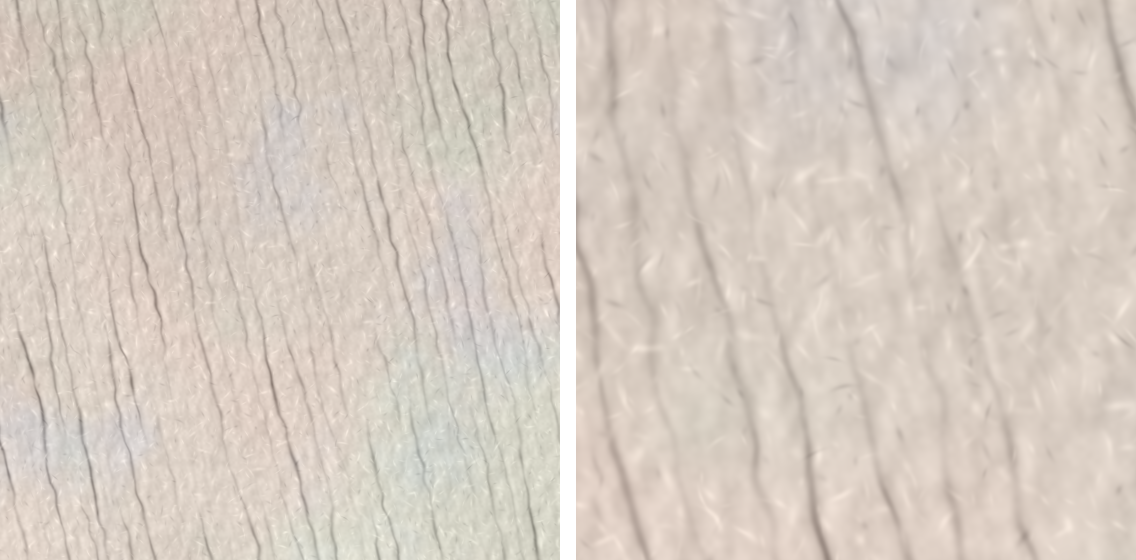
Left, the full canvas; right, a detail of the centre.
Reproduce this texture procedurally as a WebGL 2 fragment shader.

```glsl
#version 300 es
precision highp float;

uniform vec2 u_resolution;
out vec4 outColor;

float hash(vec2 p) {
    return fract(sin(dot(p, vec2(127.1, 311.7))) * 43758.5453);
}

float noise(vec2 p) {
    vec2 i = floor(p), f = fract(p);
    f = f * f * (3.0 - 2.0 * f);
    return mix(mix(hash(i), hash(i + vec2(1, 0)), f.x),
               mix(hash(i + vec2(0, 1)), hash(i + vec2(1, 1)), f.x), f.y);
}

float fbm(vec2 p) {
    float sum = 0.0, amp = 0.53;
    for (int i = 0; i < 4; i++) {
        sum += amp * noise(p);
        p = mat2(1.6, 1.2, -1.2, 1.6) * p + 17.3;
        amp *= 0.5;
    }
    return sum;
}

// Shallow bumps lit from the upper left
float relief(vec2 q) {
    vec2 toLight = vec2(-0.35, 0.25);
    return noise(q - toLight) - noise(q + toLight);
}

// Wavering, broken grooves: x is darkness, y is the lit rim beside them
vec2 grooves(vec2 q) {
    float column = floor(q.x);
    vec2 result = vec2(0.0);
    for (int i = -1; i <= 1; i++) {
        float id = column + float(i);
        float centre = id + 0.5 + 0.4 * (hash(vec2(id, 3.7)) - 0.5);
        centre += 0.55 * (noise(vec2(id * 7.3, q.y * 7.0)) - 0.5);
        centre += 0.24 * (noise(vec2(id * 5.1, q.y * 42.0)) - 0.5);
        float d = q.x - centre;
        float strength = smoothstep(0.15, 0.85, noise(vec2(id * 3.9, q.y * 6.0)));
        strength *= 0.45 + 0.8 * noise(vec2(id * 9.7, q.y * 38.0));
        strength *= 0.6 + 0.7 * hash(vec2(id, 8.2));
        float width = 0.055 + 0.05 * noise(vec2(id * 2.3, q.y * 30.0));
        float core = exp(-d * d / (width * width));
        float shade = exp(-d * d / 0.05);
        result.x += strength * (core + 0.22 * shade);
        result.y += strength * exp(-pow((d - 0.24) / 0.13, 2.0));
    }
    return result;
}

// Short curved fibres, one per cell at most
float fibres(vec2 q, float density, float seed) {
    vec2 cell = floor(q);
    float sum = 0.0;
    for (int y = -1; y <= 1; y++) {
        for (int x = -1; x <= 1; x++) {
            vec2 id = cell + vec2(x, y);
            vec2 key = id + seed;
            vec2 d = q - id - vec2(hash(key), hash(key + 31.7));
            float angle = 1.78 + 1.9 * (hash(key + 5.3) + hash(key + 9.1) - 1.0);
            vec2 axis = vec2(cos(angle), sin(angle));
            vec2 l = vec2(dot(d, axis), dot(d, vec2(-axis.y, axis.x)));
            l.y += 0.7 * (hash(key + 2.9) - 0.5) * l.x * l.x;
            l /= vec2(0.16 + 0.26 * hash(key + 12.4), 0.07 + 0.06 * hash(key + 7.7));
            float present = step(hash(key + 19.6), density);
            sum += present * (0.35 + 0.65 * hash(key + 23.8)) * exp(-dot(l, l));
        }
    }
    return sum;
}

void main() {
    vec2 p = gl_FragCoord.xy / u_resolution.y;

    // Coordinates that follow the leaning grain
    float across = p.x + 0.21 * p.y + 0.025 * noise(p * 2.6 + 4.0);
    vec2 grain = vec2(across, p.y);

    // Pale ground with soft broad shading
    vec3 color = vec3(0.857, 0.812, 0.770);
    color += 0.085 * (fbm(p * 3.2 + 11.0) - 0.5);
    color += 0.022 * (0.5 - smoothstep(0.3, 0.9, p.y));

    // Faint green, blue and pink clouds
    float green = smoothstep(0.42, 0.75, fbm(p * 4.0 + 40.0) + 0.16 * (p.x - 0.5));
    float blue = smoothstep(0.5, 0.78, fbm(p * 5.0 + 73.0));
    float pink = smoothstep(0.4, 0.75, fbm(p * 3.5 + 95.0) - 0.12 * (p.x - 0.5));
    color += green * vec3(-0.030, 0.010, -0.002);
    color += blue * vec3(-0.030, -0.006, 0.030);
    color += pink * vec3(0.012, -0.010, -0.010);

    // Matted surface
    float surface = 0.055 * relief(grain * vec2(85.0, 42.0));
    surface += 0.042 * relief(grain * vec2(150.0, 95.0) + 21.0);
    surface += 0.022 * (noise(p * 230.0) - 0.5);
    color += surface;

    // Grooves
    vec2 groove = grooves(vec2(across * 27.0, p.y));
    color -= groove.x * vec3(0.165, 0.165, 0.160);
    color += 0.030 * groove.y;

    // Light fibres and small dark flecks
    float bright = fibres(p * 42.0, 0.5, 3.0) + 0.7 * fibres(p * 66.0, 0.45, 57.0);
    float dark = fibres(p * 58.0 + 0.37, 0.3, 140.0);
    color += bright * vec3(0.085, 0.085, 0.082);
    color -= dark * vec3(0.085, 0.084, 0.080);

    outColor = vec4(clamp(color, 0.0, 1.0), 1.0);
}
```
